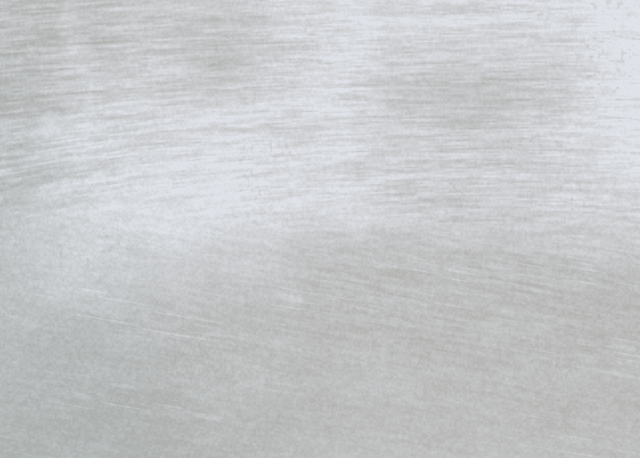
Give the GLSL for this texture, as a Shadertoy shader.

```glsl
// Worn grey plaster with dry-brushed white paint, dragged in long curved strokes.

float hash(vec2 p) {
    vec3 q = fract(p.xyx * 0.1031);
    q += dot(q, q.yzx + 33.33);
    return fract((q.x + q.y) * q.z);
}

float noise(vec2 p) {
    vec2 i = floor(p), f = fract(p);
    f = f * f * (3.0 - 2.0 * f);
    return mix(mix(hash(i), hash(i + vec2(1, 0)), f.x),
               mix(hash(i + vec2(0, 1)), hash(i + vec2(1, 1)), f.x), f.y);
}

float fbm(vec2 p) {
    float sum = 0.0, gain = 0.5;
    for (int i = 0; i < 5; i++) {
        sum += gain * noise(p);
        p = mat2(1.6, 1.2, -1.2, 1.6) * p + 17.3;
        gain *= 0.5;
    }
    return sum / 0.97;
}

// Bristle marks, long in x and thin in y, centred on zero
float bristles(vec2 p) {
    p.y += 0.012 * noise(p * vec2(3.0, 6.0));
    return 0.16 * noise(p * vec2(3.0, 45.0))
         + 0.40 * noise(p * vec2(8.0, 120.0) + 31.0)
         + 0.44 * noise(p * vec2(28.0, 210.0) + 57.0) - 0.50;
}

// Soft elliptical patch
float patchAt(vec2 uv, vec2 centre, vec2 radius) {
    vec2 d = (uv - centre) / radius;
    return exp(-dot(d, d));
}

// Broad distribution of paint over the wall
float paintAmount(vec2 uv) {
    float edge = mix(0.38, 0.50, smoothstep(0.05, 0.7, uv.x));
    float paint = 0.17 + 0.06 * uv.x + 0.60 * smoothstep(edge - 0.15, edge + 0.13, uv.y);

    // Bare areas
    paint -= 0.46 * patchAt(uv, vec2(0.06, 0.92), vec2(0.25, 0.18));
    paint -= 0.48 * patchAt(uv, vec2(-0.02, 0.64), vec2(0.11, 0.24));
    paint -= 0.34 * patchAt(uv, vec2(0.35, 0.88), vec2(0.07, 0.12));
    paint -= 0.44 * patchAt(uv, vec2(0.75, 0.80), vec2(0.17, 0.11));
    paint -= 0.18 * patchAt(uv, vec2(0.82, 0.60), vec2(0.32, 0.09));
    paint -= 0.07 * patchAt(uv, vec2(0.24, 0.08), vec2(0.28, 0.12));

    // Thick areas
    paint += 0.30 * patchAt(uv, vec2(0.97, 0.85), vec2(0.09, 0.20));
    paint += 0.22 * patchAt(uv, vec2(0.115, 0.87), vec2(0.020, 0.16));
    paint += 0.14 * patchAt(uv, vec2(0.54, 0.86), vec2(0.04, 0.18));
    paint += 0.14 * patchAt(uv, vec2(0.30, 0.64), vec2(0.17, 0.10));
    paint += 0.10 * patchAt(uv, vec2(0.38, 0.16), vec2(0.14, 0.04));
    return paint;
}

void mainImage(out vec4 fragColor, in vec2 fragCoord) {
    vec2 p = fragCoord / iResolution.y;
    vec2 uv = fragCoord / iResolution.xy;

    // Ragged outlines for the large patches
    vec2 wander = vec2(fbm(p * 5.0), fbm(p * 7.0 + 40.0)) - 0.5;
    float paint = paintAmount(uv + wander * vec2(0.10, 0.09));
    paint += 0.26 * (fbm(p * vec2(6.0, 11.0) + 80.0) - 0.5);

    // Rising arcs that level out towards the top, falling strokes below
    float tilt = mix(0.20, 0.05, smoothstep(0.5, 1.0, p.y));
    vec2 rising = vec2(p.x, p.y - tilt * p.x * (1.0 - 0.42 * p.x));
    vec2 falling = vec2(p.x, p.y + 0.17 * p.x);
    float upper = smoothstep(0.44, 0.62, p.y + 0.06 * uv.x + 0.08 * wander.x);
    float strokes = mix(bristles(falling + 9.0), bristles(rising), upper);
    float strokeStrength = mix(0.25, 0.85, upper);
    strokeStrength += 0.30 * patchAt(uv, vec2(0.72, 0.38), vec2(0.40, 0.15));
    paint += strokes * strokeStrength;

    // Sparse bright hairlines in the lower strokes
    float hair = noise(falling * vec2(11.0, 170.0) + 140.0);
    float hairZone = smoothstep(0.40, 0.70, noise(falling * vec2(3.0, 11.0) + 60.0));
    paint += 0.22 * smoothstep(0.70, 0.92, hair) * hairZone * (1.0 - upper);

    // Grainy wear
    float speckle = noise(p * 230.0 + 11.0) + 0.7 * noise(p * 110.0 + 70.0) - 0.85;
    paint += 0.22 * speckle;

    // Small pits clustered in the paint
    float pits = smoothstep(0.70, 0.90, noise(p * 120.0 + 23.0));
    pits *= smoothstep(0.50, 0.70, fbm(p * 9.0 + 120.0));
    float coat = clamp(paint, 0.0, 1.0) * (1.0 - 0.30 * pits);

    vec3 plaster = mix(vec3(0.674, 0.689, 0.683), vec3(0.704, 0.704, 0.696),
                       smoothstep(0.1, 0.7, uv.x + 0.4 * uv.y));
    vec3 whitePaint = vec3(0.874, 0.886, 0.909);
    vec3 colour = mix(plaster, whitePaint, coat);
    colour += 0.016 * (noise(p * 330.0 + 5.0) - 0.5);
    fragColor = vec4(colour, 1.0);
}
```
